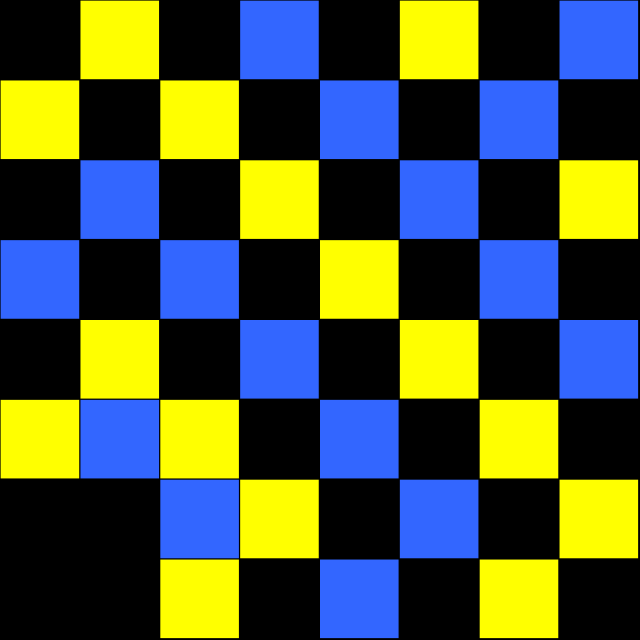
This pattern is drawn by a three.js fragment shader. Its source:

```glsl
// An eight by eight checkerboard of yellow and blue squares on black.
// Each cell's colour follows from its column and row, with a few broken
// cells at the lower left; hairline black seams separate the squares.
varying vec2 vUv;

bool isCell(vec2 cell, float column, float row) {
  return all(lessThan(abs(cell - vec2(column, row)), vec2(0.5)));
}

// Rows count downwards from the top.
bool isYellow(vec2 cell) {
  if (mod(cell.y, 2.0) < 0.5) return abs(mod(cell.x - cell.y, 4.0) - 1.0) < 0.5;
  if (cell.x > 5.5) return cell.y > 4.5;
  return (cell.x < 2.5) != (abs(cell.y - 3.0) < 0.5);
}

vec3 cellColor(vec2 cell) {
  vec3 black = vec3(0.0);
  vec3 yellow = vec3(1.0, 1.0, 0.0);
  vec3 blue = vec3(0.2, 0.4, 1.0);

  // Margin, then the cells that break the alternation
  if (max(cell.x, cell.y) > 7.5) return black;
  if (isCell(cell, 1.0, 5.0) || isCell(cell, 2.0, 6.0)) return blue;
  if (isCell(cell, 1.0, 6.0) || isCell(cell, 0.0, 7.0)) return black;

  if (mod(cell.x + cell.y, 2.0) < 0.5) return black;
  return isYellow(cell) ? yellow : blue;
}

void main() {
  // The grid hangs from the upper left, just short of the far edges
  float pitch = 511.0 / 512.0 / 8.0;
  vec2 grid = vec2(vUv.x, 1.0 - vUv.y) / pitch;
  vec2 cell = floor(grid);

  // Distance to the nearest seam, in canvas units
  vec2 seamDistance = (0.5 - abs(fract(grid) - 0.5)) * pitch;
  vec2 pixel = max(fwidth(vUv), vec2(0.00001));
  vec2 inside = clamp((seamDistance - 0.5 / 512.0) / pixel + 0.5, 0.0, 1.0);

  gl_FragColor = vec4(cellColor(cell) * inside.x * inside.y, 1.0);
}
```
